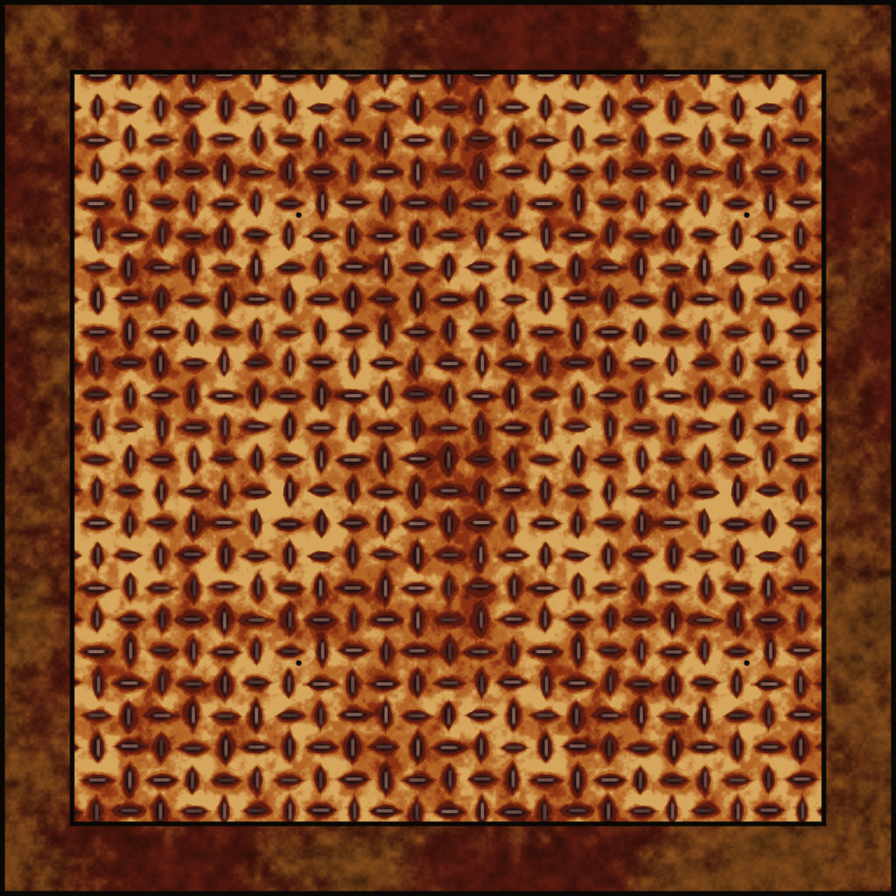
Reproduce this texture procedurally as a Shadertoy shader.

```glsl
// Rusty tread plate with alternating raised bars, set in a dark mottled rust frame.

const vec3 BLACK    = vec3(0.04, 0.03, 0.02);
const vec3 SOOT     = vec3(0.13, 0.06, 0.06);
const vec3 DARK_RED = vec3(0.35, 0.10, 0.06);
const vec3 RUST     = vec3(0.55, 0.19, 0.07);
const vec3 AMBER    = vec3(0.71, 0.40, 0.15);
const vec3 PALE     = vec3(0.84, 0.65, 0.36);
const vec3 OLIVE    = vec3(0.41, 0.23, 0.08);
const vec3 STEEL    = vec3(0.56, 0.42, 0.37);

const float TILES      = 2.0;                 // wear pattern repeats per canvas
const float BARS       = 14.0;                // bars per wear tile
const vec2  ANCHOR     = vec2(0.5013, 0.487); // centre of one vertical bar
const vec2  BAR_SIZE   = vec2(0.44, 0.175);   // half length, half width in cells
const float BAR_JITTER = 0.07;
const float HALO_WIDTH = 0.20;
const float PANEL_HALF = 0.4195;
const float LINE_HALF  = 0.0026;
const float EDGE_WIDTH = 0.0055;
const vec2  PIT        = vec2(0.667, 0.52);   // small hole in each wear tile
const float PIT_RADIUS = 0.006;
const float TAU        = 6.2831853;

float hash(vec2 p) {
    vec3 q = fract(p.xyx * vec3(0.1031, 0.1030, 0.0973));
    q += dot(q, q.yzx + 33.33);
    return fract((q.x + q.y) * q.z);
}

// Value noise that wraps after the given number of lattice cells
float noise(vec2 p, float period) {
    vec2 i = floor(p), f = fract(p);
    f = f * f * (3.0 - 2.0 * f);
    vec2 a = mod(i, period), b = mod(i + 1.0, period);
    return mix(mix(hash(a), hash(vec2(b.x, a.y)), f.x),
               mix(hash(vec2(a.x, b.y)), hash(b), f.x), f.y);
}

// Wrapping fractal noise over the unit square
float fbm(vec2 p, float freq) {
    float sum = 0.0, amp = 0.5;
    for (int i = 0; i < 4; i++) {
        sum += amp * noise(p * freq, freq);
        freq *= 2.0;
        amp *= 0.6;
    }
    return sum / 1.088;
}

// Nearest bar: x = distance, yz = position along and across, w = random value
vec4 nearestBar(vec2 g) {
    vec4 best = vec4(9.0);
    vec2 home = floor(g);
    for (int y = -1; y <= 1; y++)
    for (int x = -1; x <= 1; x++) {
        vec2 cell = home + vec2(x, y);
        vec2 id = mod(cell, BARS);
        float h = hash(id + 7.3);
        vec2 jitter = vec2(hash(id + 31.7), hash(id + 53.1)) - 0.5;
        vec2 q = g - cell - 0.5 - BAR_JITTER * jitter;
        if (mod(cell.x + cell.y, 2.0) < 0.5) q = q.yx;
        vec2 size = BAR_SIZE * (0.88 + 0.2 * h);
        float u = q.x / size.x;
        float d = abs(q.y) - size.y * (1.0 - u * u);
        if (d < best.x) best = vec4(d, q, h);
    }
    return best;
}

vec3 plateColor(vec2 uv, float px) {
    vec2 tile = fract(uv * TILES);
    float grain = fbm(tile, 24.0);
    float blotch = fbm(tile + 0.37, 5.0);
    float band = 0.5 * cos(TAU * TILES * (uv.x - 0.23));

    // Ground: pale worn metal, rust gathering around the bars
    vec4 bar = nearestBar((uv - ANCHOR) * TILES * BARS + 0.5);
    float d = bar.x + 0.10 * (grain - 0.5);
    float halo = 1.0 - smoothstep(0.0, HALO_WIDTH, d + 0.12 * (blotch - 0.5));
    float tone = 0.60 + 1.5 * (grain - 0.5) + 0.8 * (blotch - 0.5)
               + 0.24 * band - 0.55 * halo;
    vec3 col = mix(DARK_RED, RUST, smoothstep(-0.25, 0.08, tone));
    col = mix(col, AMBER, smoothstep(0.10, 0.45, tone));
    col = mix(col, PALE, smoothstep(0.45, 0.85, tone));

    // Bars: red rim, sooty body, worn steel ridge
    float soft = max(0.05, px * TILES * BARS);
    col = mix(col, DARK_RED, 1.0 - smoothstep(-0.01, 0.02 + soft, d));
    col = mix(col, SOOT, 0.92 * (1.0 - smoothstep(-0.04 - soft, -0.01, d)));
    float ridge = (1.0 - smoothstep(0.02, 0.03 + soft, abs(bar.z - 0.015)))
                * (1.0 - smoothstep(0.18, 0.33, abs(bar.y)));
    col = mix(col, STEEL, ridge * (0.35 + 0.6 * bar.w) * (0.6 + 0.7 * grain));

    float pit = length(tile - PIT) - PIT_RADIUS;
    return mix(BLACK, col, smoothstep(-px, px, pit / TILES));
}

vec3 frameColor(vec2 uv) {
    float patches = fbm(uv + 0.21, 5.0);
    float grain = fbm(uv, 64.0);
    vec3 col = mix(DARK_RED * 0.85, OLIVE,
                   smoothstep(0.38, 0.72, patches + 0.35 * (grain - 0.5)));
    return col * (0.55 + 0.9 * grain);
}

void mainImage(out vec4 fragColor, in vec2 fragCoord) {
    vec2 uv = fragCoord / iResolution.xy;
    float px = 1.0 / min(iResolution.x, iResolution.y);
    vec2 fromCentre = abs(uv - 0.5);
    float square = max(fromCentre.x, fromCentre.y);

    // Panel inside the frame, with dark lines at both borders
    float panel = square - PANEL_HALF;
    vec3 col = mix(plateColor(uv, px), frameColor(uv), smoothstep(-px, px, panel));
    col = mix(BLACK, col, smoothstep(-px, px, abs(panel) - LINE_HALF));
    col = mix(BLACK, col, smoothstep(-px, px, 0.5 - EDGE_WIDTH - square));
    fragColor = vec4(col, 1.0);
}
```
